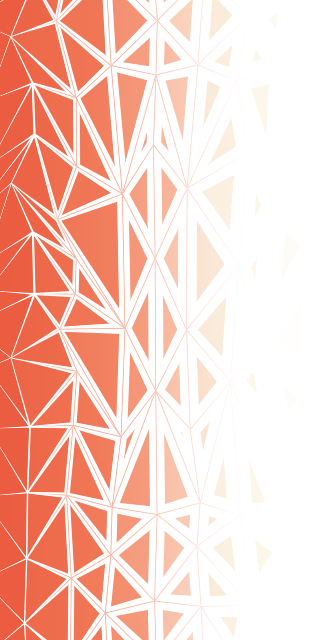
Write a WebGL 1 fragment shader that draws this background.

```glsl
precision highp float;

uniform vec2 u_resolution;

const float TAU = 6.2831853;

// Sine-free hash: two random values per lattice cell
vec2 hash2(vec2 cell) {
  vec3 q = fract(vec3(cell.xyx) * vec3(0.1031, 0.1030, 0.0973));
  q += dot(q, q.yzx + 33.33);
  return fract((q.xx + q.yz) * q.zy);
}

// Lattice vertex: eleven per column on the left, seven on the right.
// Rows that share an index on the right form fans of triangles.
vec2 meshVertex(float column, float row) {
  float odd = mod(column, 2.0);
  float turn = TAU * row / 11.0;
  float index = row;
  float x = 0.041 + 0.067 * column;
  float y;
  if (column < 1.5) {
    y = index / 11.0 + mix(0.060, 0.083, odd);
    y += mix(0.03, 0.07, odd) * sin(TAU * (y + mix(0.68, 0.95, odd)));
    float zigzag = cos(TAU * (index - 1.0) / 3.0);
    x -= mix(0.026, 0.018, odd) * zigzag * smoothstep(0.1, 0.45, y);
  } else {
    float evenShift = 0.71 + 0.5 * sin(turn);
    float oddShift = 0.22 + 0.7 * sin(turn + 0.857);
    index = floor(row * 7.0 / 11.0 + mix(evenShift, oddShift, odd));
    y = index / 7.0 + mix(-0.03, 0.124, odd);
    y += mix(0.08, 0.075, odd) * sin(TAU * (y + mix(0.34, 0.55, odd)));
    x += clamp(3.0 - column, -1.0, 1.0) * (1.0 - odd) * (0.008 - 0.016 * cos(TAU * y));
  }
  vec2 jitter = hash2(vec2(column, index) + 47.0) - 0.5;
  return vec2(x, y) + jitter * (0.008 + 0.014 * max(column - 3.0, 0.0));
}

// Signed distance to the line through a and b
float lineSide(vec2 p, vec2 a, vec2 b) {
  vec2 along = (b - a) / max(length(b - a), 0.00001);
  return along.x * (p.y - a.y) - along.y * (p.x - a.x);
}

// Distance to the nearest edge, positive inside the triangle
float triangleDepth(vec2 p, vec2 a, vec2 b, vec2 c) {
  vec3 sides = vec3(lineSide(p, a, b), lineSide(p, b, c), lineSide(p, c, a));
  sides *= sign(lineSide(c, a, b));
  return min(sides.x, min(sides.y, sides.z));
}

// Red through coral and peach to pale cream
vec3 facetColor(float x) {
  vec3 color = mix(vec3(0.92, 0.36, 0.25), vec3(0.94, 0.46, 0.33), smoothstep(0.0, 0.14, x));
  color = mix(color, vec3(0.96, 0.60, 0.48), smoothstep(0.13, 0.22, x));
  color = mix(color, vec3(0.98, 0.78, 0.69), smoothstep(0.21, 0.29, x));
  color = mix(color, vec3(0.98, 0.92, 0.85), smoothstep(0.27, 0.34, x));
  color = mix(color, vec3(0.99, 0.97, 0.92), smoothstep(0.32, 0.40, x));
  return mix(color, vec3(1.0), smoothstep(0.41, 0.48, x));
}

void main() {
  vec2 p = gl_FragCoord.xy / u_resolution * vec2(0.5, 1.0);
  float pixel = 1.0 / u_resolution.y;
  vec2 home = floor(vec2((p.x - 0.041) / 0.067, p.y * 11.0));

  // Find the facet that holds this point
  float depth = -1.0;
  vec2 center = p;
  for (int i = -1; i <= 1; i++) {
    float strip = home.x + float(i);
    float evenColumn = strip + mod(strip, 2.0);
    float oddColumn = strip + 1.0 - mod(strip, 2.0);
    vec2 evenLow = meshVertex(evenColumn, home.y - 4.0);
    vec2 oddLow = meshVertex(oddColumn, home.y - 4.0);
    for (int j = -3; j <= 5; j++) {
      vec2 evenHigh = meshVertex(evenColumn, home.y + float(j));
      vec2 oddHigh = meshVertex(oddColumn, home.y + float(j));
      float d = triangleDepth(p, evenLow, evenHigh, oddLow);
      if (d > depth) {
        depth = d;
        center = (evenLow + evenHigh + oddLow) / 3.0;
      }
      d = triangleDepth(p, oddLow, oddHigh, evenHigh);
      if (d > depth) {
        depth = d;
        center = (oddLow + oddHigh + evenHigh) / 3.0;
      }
      evenLow = evenHigh;
      oddLow = oddHigh;
    }
  }

  // White gaps widen steadily to the right
  float variation = hash2(floor(center * 900.0)).x - 0.5;
  float inset = 0.0003 + 0.018 * p.x + 0.034 * max(p.x - 0.04, 0.0);
  inset += 0.004 * variation * smoothstep(0.24, 0.36, center.x);
  float fill = smoothstep(-0.6 * pixel, 0.6 * pixel, depth - inset);
  float tone = mix(center.x, p.x, 0.25) + 0.015 * variation;
  vec3 color = mix(vec3(1.0), facetColor(tone), fill);

  // Fine mesh lines along the middle of the gaps
  float wire = 1.0 - smoothstep(0.0, max(pixel, 0.0012), depth);
  wire *= 0.6 * smoothstep(0.05, 0.11, p.x) * (1.0 - smoothstep(0.16, 0.41, p.x));
  color = mix(color, vec3(0.95, 0.52, 0.39), wire);

  gl_FragColor = vec4(color, 1.0);
}
```
